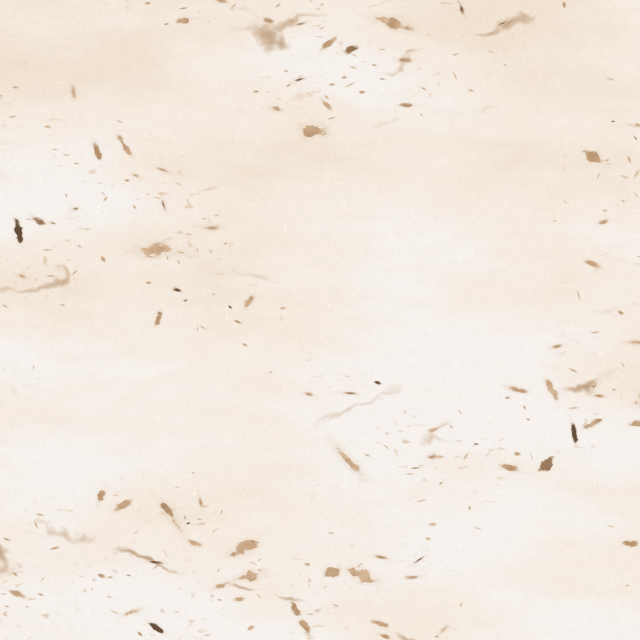
Give the GLSL for this texture, as a WebGL 1 fragment shader.

```glsl
precision highp float;
// Pale travertine: cream bands from warped, sideways-stretched gradient noise,
// broken tan veins along noise zero lines, fine grain, and clustered rough pits
// scattered by a jittered cell grid at three sizes.

uniform vec2 u_resolution;

const vec3 WARM  = vec3(0.945, 0.890, 0.825);
const vec3 CREAM = vec3(0.962, 0.922, 0.877);
const vec3 PALE  = vec3(0.966, 0.946, 0.926);
const vec3 TAN   = vec3(0.82, 0.69, 0.56);
const vec3 BROWN = vec3(0.60, 0.44, 0.29);
const vec3 DARK  = vec3(0.25, 0.17, 0.11);

const vec2 BAND_SCALE = vec2(2.0, 5.0);
const vec2 VEIN_SCALE = vec2(3.2, 10.0);
const vec2 FLECK_SCALE = vec2(65.0, 115.0);
const float BAND_CONTRAST = 1.5;
const float VEIN_WIDTH = 0.0022;
const vec2 CALM_CENTRE = vec2(0.69, 0.57);
const vec2 CALM_RADIUS = vec2(0.36, 0.24);

vec2 hash2(vec2 p) {
  vec3 q = fract(p.xyx * vec3(0.1031, 0.1030, 0.0973));
  q += dot(q, q.yzx + 33.33);
  return fract((q.xx + q.yz) * q.zy);
}

float cornerSlope(vec2 cell, vec2 offset) {
  float angle = 6.2832 * hash2(cell).x;
  return dot(vec2(cos(angle), sin(angle)), offset);
}

float gradientNoise(vec2 p) {
  vec2 i = floor(p), f = fract(p);
  vec2 u = f * f * f * (f * (f * 6.0 - 15.0) + 10.0);
  vec2 e = vec2(1.0, 0.0);
  return mix(mix(cornerSlope(i, f), cornerSlope(i + e, f - e), u.x),
             mix(cornerSlope(i + e.yx, f - e.yx), cornerSlope(i + 1.0, f - 1.0), u.x), u.y);
}

float fbm(vec2 p) {
  float sum = 0.0, amp = 0.5;
  for (int i = 0; i < 5; i++) {
    sum += amp * gradientNoise(p);
    p = mat2(1.9, 0.3, -0.3, 1.9) * p + 11.7;
    amp *= 0.5;
  }
  return sum;
}

// How weathered the stone is here, 0 to 1, with one calm region.
float weathering(vec2 p) {
  float patches = smoothstep(-0.25, 0.35, gradientNoise(p * vec2(2.6, 4.5) + 31.0));
  float calm = smoothstep(0.5, 1.1, length((p - CALM_CENTRE) / CALM_RADIUS));
  return patches * mix(0.12, 1.0, calm);
}

// Nearest pit on a jittered grid: x = signed distance, y = random depth.
vec2 nearestPit(vec2 p, float cells, float reach, float share, float rough) {
  vec2 nearest = vec2(1.0, 0.0);
  vec2 home = floor(p * cells);
  for (int j = -1; j <= 1; j++) {
    for (int i = -1; i <= 1; i++) {
      vec2 cell = home + vec2(float(i), float(j));
      vec2 pick = hash2(cell + cells * 3.7);
      vec2 form = hash2(cell + cells * 5.1 + 40.0);
      vec2 centre = (cell + hash2(cell + 90.0 + cells)) / cells;
      if (pick.x < share * weathering(centre)) {
        float lean = 2.0 * form.x - 1.0;
        float tilt = -0.12 + 0.4 * lean + 0.9 * lean * lean * lean;
        float c = cos(tilt), s = sin(tilt);
        vec2 q = mat2(c, -s, s, c) * (p - centre);
        float halfLength = reach * mix(0.35, 1.0, pick.y * pick.y);
        float halfHeight = halfLength * mix(0.2, 0.55, form.y);
        float d = length(q / vec2(halfLength, halfHeight)) - 1.0 + 2.2 * rough;
        d *= halfHeight;
        if (d < nearest.x) nearest = vec2(d, fract(form.x * 7.0 + pick.y * 5.0));
      }
    }
  }
  return nearest;
}

vec3 addPits(vec3 color, vec2 pit, float soft, float stainWidth, float shade) {
  float stain = 1.0 - smoothstep(0.0, stainWidth, pit.x);
  float cover = 1.0 - smoothstep(-soft, soft, pit.x);
  vec3 inside = mix(TAN, BROWN, clamp(pit.y * 0.7 + shade, 0.0, 1.0));
  inside = mix(inside, DARK, 0.8 * smoothstep(0.86, 0.98, pit.y));
  color = mix(color, TAN, 0.16 * stain);
  return mix(color, inside, 0.9 * cover);
}

void main() {
  float side = min(u_resolution.x, u_resolution.y);
  vec2 p = gl_FragCoord.xy / side;
  float soft = 1.0 / side;
  vec2 flow = p + vec2(0.03, 0.035) * vec2(fbm(p * 4.0 + 5.0), fbm(p * 3.0 + 19.0));
  float worn = weathering(flow);

  // Soft bands, whiter toward the bottom.
  float paleness = 0.72 - 0.36 * p.y + BAND_CONTRAST * fbm(flow * BAND_SCALE + 7.0);
  paleness += 0.22 * fbm(flow * vec2(12.0, 45.0)) - 0.14 * worn;
  vec3 color = mix(WARM, CREAM, smoothstep(0.0, 0.4, paleness));
  color = mix(color, PALE, smoothstep(0.38, 0.75, paleness));

  // Fine grain, pale crystals and tan flecks.
  color += 0.012 * gradientNoise(p * 190.0) + 0.014 * fbm(p * 60.0);
  color += 0.025 * smoothstep(0.38, 0.55, gradientNoise(p * 120.0 + 50.0));
  float fleck = smoothstep(0.27, 0.52, gradientNoise(flow * FLECK_SCALE));
  color = mix(color, TAN, 0.55 * fleck * worn * smoothstep(-0.05, 0.2, fbm(p * 9.0)));

  // Broken veins that swell and fade.
  float ridge = abs(gradientNoise(flow * VEIN_SCALE + 3.0) + 0.22 * fbm(flow * 22.0));
  float swell = smoothstep(0.0, 0.3, fbm(p * vec2(7.0, 10.0) + 60.0));
  float width = VEIN_SCALE.y * (VEIN_WIDTH * (0.6 + 2.0 * swell) + soft);
  float vein = (1.0 - smoothstep(0.0, width, ridge)) * swell * worn;
  color = mix(color, mix(TAN, BROWN, swell * 0.6), 0.85 * vein);

  // Large pits, small pits and specks.
  float rough = fbm(p * vec2(45.0, 65.0) + 8.0);
  float shade = 0.9 * fbm(p * 50.0 + 70.0);
  color = addPits(color, nearestPit(flow, 9.0, 0.036, 0.32, rough), soft, 0.010, shade);
  color = addPits(color, nearestPit(flow, 23.0, 0.014, 0.32, rough), soft, 0.005, shade);
  color = addPits(color, nearestPit(p, 42.0, 0.0042, 0.22, rough), soft, 0.002, shade);

  gl_FragColor = vec4(clamp(color, 0.0, 1.0), 1.0);
}
```
